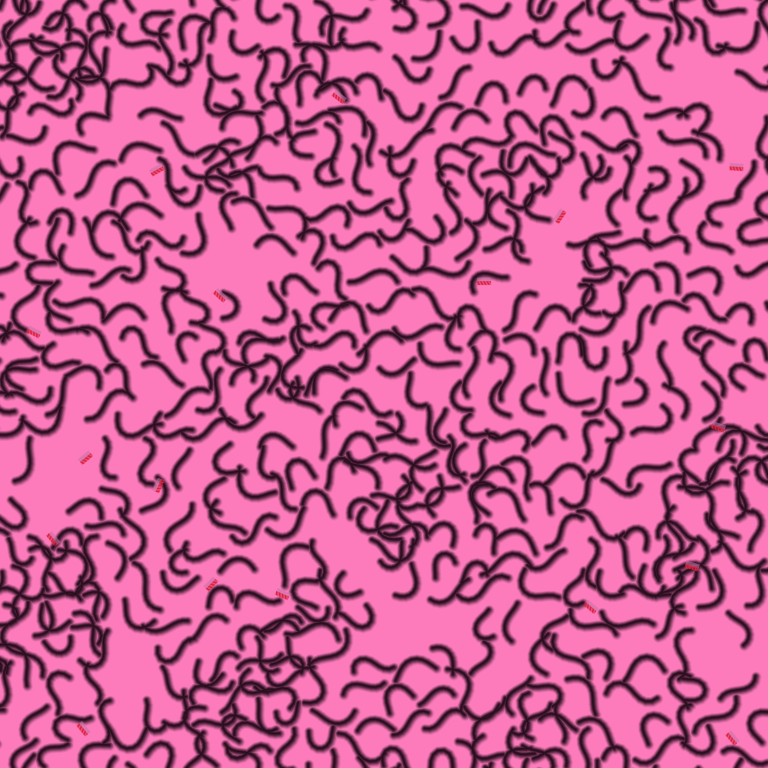
A WebGL 1 fragment shader for this pattern:

```glsl
precision highp float;
// Short dark squiggles with soft shaded edges on a pink ground.
// Bricked cells each trace one wavy stroke whose heading and phase vary slowly,
// so neighbours nest; patches tangle or clear them, and red ticks are scattered.

uniform vec2 u_resolution;

#define GRID vec2(20.0, 24.0) // stroke cells across and up the canvas
#define STEP_LENGTH 0.0068    // mean length of one traced segment
#define STROKE_RADIUS 0.0076  // ink centre to end of the soft edge
#define SHADE_LEAN 0.25       // how far the soft edge leans to one side
#define JITTER 0.3            // scatter of stroke centres within cells
#define WIGGLE 1.3            // swing of the heading along a stroke
#define WIGGLE_RATE 54.0      // speed of that swing along the stroke
#define TANGLE_TURN 5.0       // random turning inside tangled patches
#define CLEAR_LEVEL 0.83      // patch value above which strokes vanish
#define TICK_CELLS 6.0        // red tick cells across the canvas
#define TICK_CHANCE 0.25

const int STEPS = 5;
const vec3 PINK = vec3(0.995, 0.483, 0.735);
const vec3 INK = vec3(0.155, 0.048, 0.115);
const vec3 RED = vec3(0.86, 0.13, 0.24);
const vec3 MAUVE = vec3(0.78, 0.45, 0.65);

vec2 hash2(vec2 p) {
  vec3 q = fract(p.xyx * vec3(0.1031, 0.1030, 0.0973));
  q += dot(q, q.yzx + 33.33);
  return fract((q.xx + q.yz) * q.zy);
}

// Broad irregular patches from warped sines, in -1..1.
float patches(vec2 p, float seed) {
  float a = sin(15.0 * p.x + 2.1 * sin(9.0 * p.y + seed) + seed);
  float b = sin(17.0 * p.y - 6.0 * p.x + 1.8 * sin(11.0 * p.x - seed));
  return 0.5 * (a + b);
}

// Slowly varying heading (x) and wiggle phase (y) shared by nearby strokes.
vec2 flow(vec2 p) {
  vec2 q = p + 0.05 * sin(p.yx * 9.0 + vec2(0.7, 2.9));
  float heading = 0.9 * sin(dot(q, vec2(13.0, 6.0)) + 0.6)
                + 0.7 * sin(dot(q, vec2(-8.0, 15.0)) + 2.0);
  float phase = 2.2 * sin(dot(q, vec2(9.0, -14.0)) + 1.0)
              + 2.0 * sin(dot(q, vec2(16.0, 11.0)));
  return vec2(heading, phase);
}

// Distance to a segment, stretched so shading is softer at the lower right.
float shadedSegment(vec2 p, vec2 a, vec2 b) {
  vec2 along = b - a;
  vec2 off = p - a;
  off -= along * clamp(dot(off, along) / dot(along, along), 0.0, 1.0);
  return length(off) - SHADE_LEAN * dot(off, vec2(0.707, -0.707));
}

// Distance to one stroke traced both ways from its centre.
float strokeDistance(vec2 p, vec2 centre, vec2 course, float swing, float stride) {
  float nearest = 1.0;
  for (int side = 0; side < 2; side++) {
    float way = 1.0 - 2.0 * float(side);
    vec2 from = centre;
    for (int i = 0; i < STEPS; i++) {
      float s = way * (float(i) + 0.5) * stride;
      float angle = course.x + swing * sin(WIGGLE_RATE * s + course.y);
      vec2 to = from + way * stride * vec2(cos(angle), sin(angle));
      nearest = min(nearest, shadedSegment(p, from, to));
      from = to;
    }
  }
  return nearest;
}

// Distance to the closest stroke of the surrounding cells.
float squiggles(vec2 p) {
  float nearest = 1.0;
  vec2 home = floor(p * GRID);
  for (int y = -2; y <= 2; y++) {
    for (int x = -1; x <= 1; x++) {
      vec2 cell = home + vec2(float(x), float(y));
      vec2 middle = (cell + vec2(0.3 + 0.4 * mod(cell.y, 2.0), 0.5)) / GRID;
      float tangle = smoothstep(0.25, 0.65, patches(middle, 1.7));
      bool cleared = patches(middle, 5.2) > CLEAR_LEVEL;
      for (int layer = 0; layer < 2; layer++) {
        vec2 key = cell + 40.0 + 71.0 * float(layer);
        vec2 centre = middle + JITTER * (hash2(key) - 0.5) / GRID;
        vec2 vary = hash2(key + 33.0);
        float stride = STEP_LENGTH * (0.78 + 0.44 * vary.x);
        float reach = float(STEPS) * stride + 1.4 * STROKE_RADIUS;
        bool absent = cleared || (layer == 1 && tangle < 0.6);
        if (absent || distance(p, centre) > reach) continue;
        vec2 wild = hash2(key + 19.0) - 0.5;
        vec2 course = flow(centre) + wild * vec2(0.5 + TANGLE_TURN * tangle, 1.2 + 3.0 * tangle);
        float swing = WIGGLE * (0.65 + 0.6 * vary.y);
        nearest = min(nearest, strokeDistance(p, centre, course, swing, stride));
      }
    }
  }
  return nearest;
}

// Small slanted red ticks, hatched, with a mauve fringe.
vec3 addTicks(vec3 colour, vec2 p) {
  vec2 cell = floor(p * TICK_CELLS);
  vec2 pick = hash2(cell + 7.0);
  vec2 q = p - (cell + 0.2 + 0.6 * hash2(cell + 90.0)) / TICK_CELLS;
  vec2 axis = vec2(cos(2.4 * pick.y - 1.2), sin(2.4 * pick.y - 1.2));
  q = vec2(dot(axis, q), axis.x * q.y - axis.y * q.x);
  float ends = step(pick.x, TICK_CHANCE) * (1.0 - smoothstep(0.008, 0.010, abs(q.x)));
  float fringe = ends * (1.0 - smoothstep(0.002, 0.004, abs(q.y - 0.004)));
  float body = ends * (1.0 - smoothstep(0.0015, 0.0035, abs(q.y)));
  float hatch = 0.75 + 0.25 * sin(q.x * 1500.0 + q.y * 700.0);
  return mix(mix(colour, MAUVE, 0.6 * fringe), RED, body * hatch);
}

void main() {
  vec2 p = gl_FragCoord.xy / u_resolution.y;
  float light = smoothstep(-0.04 * STROKE_RADIUS, STROKE_RADIUS, squiggles(p));
  gl_FragColor = vec4(addTicks(mix(INK, PINK, light), p), 1.0);
}
```
